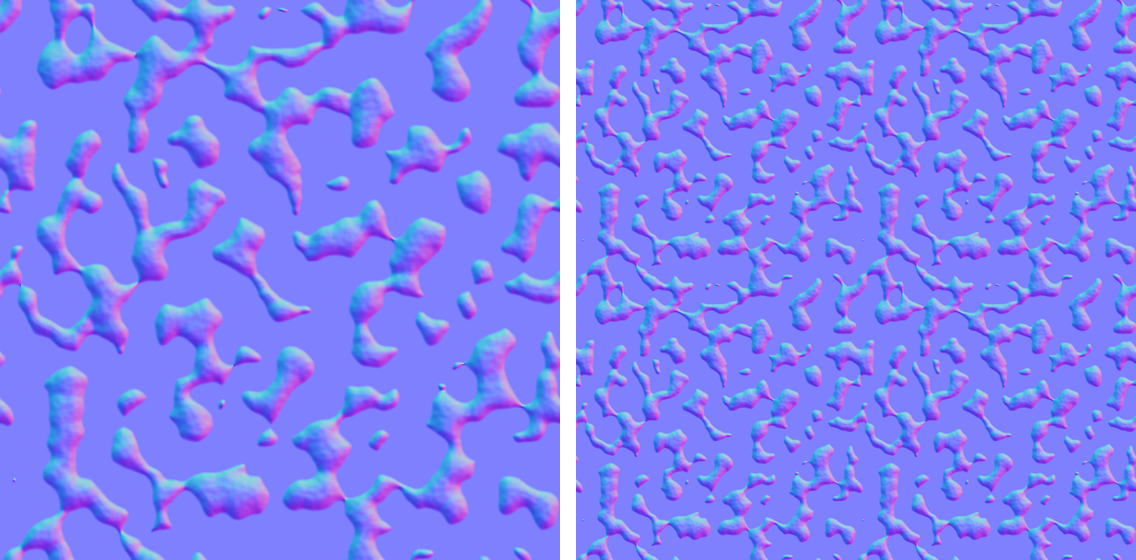
Left, the tile; right, the same tile 2 across and 2 down.
A Shadertoy shader for this texture map:

```glsl
// Tileable tangent-space normal map of smooth raised blobs on a flat ground.

// Random unit gradient of a lattice cell, wrapped to the period.
vec2 cellGradient(ivec2 cell, int period, uint seed) {
    uvec2 c = uvec2(cell % period);
    uint h = c.x * 1597u + c.y * 51749u + seed * 7919u;
    h = (h ^ (h >> 15)) * 73244475u;
    h = (h ^ (h >> 13)) * 73244475u;
    h ^= h >> 16;
    float angle = 6.28319 * float(h & 65535u) / 65536.0;
    return vec2(cos(angle), sin(angle));
}

// Periodic gradient noise: value in x, derivative by uv in yz.
vec3 gradientNoise(vec2 uv, int period, uint seed) {
    vec2 p = uv * float(period);
    ivec2 cell = ivec2(floor(p));
    vec2 f = fract(p);
    vec2 u = f * f * f * (f * (f * 6.0 - 15.0) + 10.0);
    vec2 du = 30.0 * f * f * (f - 1.0) * (f - 1.0);

    vec2 ga = cellGradient(cell, period, seed);
    vec2 gb = cellGradient(cell + ivec2(1, 0), period, seed);
    vec2 gc = cellGradient(cell + ivec2(0, 1), period, seed);
    vec2 gd = cellGradient(cell + ivec2(1, 1), period, seed);
    float a = dot(ga, f);
    float b = dot(gb, f - vec2(1, 0));
    float c = dot(gc, f - vec2(0, 1));
    float d = dot(gd, f - vec2(1, 1));

    float value = mix(mix(a, b, u.x), mix(c, d, u.x), u.y);
    vec2 slope = mix(mix(ga, gb, u.x), mix(gc, gd, u.x), u.y)
               + du * vec2(mix(b - a, d - c, u.y), mix(c - a, d - b, u.x));
    return vec3(value, slope * float(period));
}

void mainImage(out vec4 fragColor, in vec2 fragCoord) {
    vec2 uv = fragCoord / iResolution.xy;

    // Broad islands with smaller knobs and necks.
    vec3 field = gradientNoise(uv, 13, 3u) + 0.3 * gradientNoise(uv, 23, 11u);
    float steepness = max(length(field.yz), 0.2);

    // Approximate distance inward from the blob outline.
    float inset = (field.x - 0.065) / steepness;
    float inside = smoothstep(-0.001, 0.007, inset);

    // Steep rim that eases into a rounded top.
    float rim = 1.3 * inside * exp(-max(inset, 0.0) / 0.021);
    vec2 tilt = -field.yz / steepness * rim;

    // Faint lumps on the raised surface only.
    tilt -= 0.0011 * inside * gradientNoise(uv, 80, 29u).yz;

    // Encode the unit normal as colour.
    vec3 normal = normalize(vec3(tilt, 1.0));
    fragColor = vec4(0.5 + 0.5 * normal - vec3(0.004, 0.0, 0.004), 1.0);
}
```
